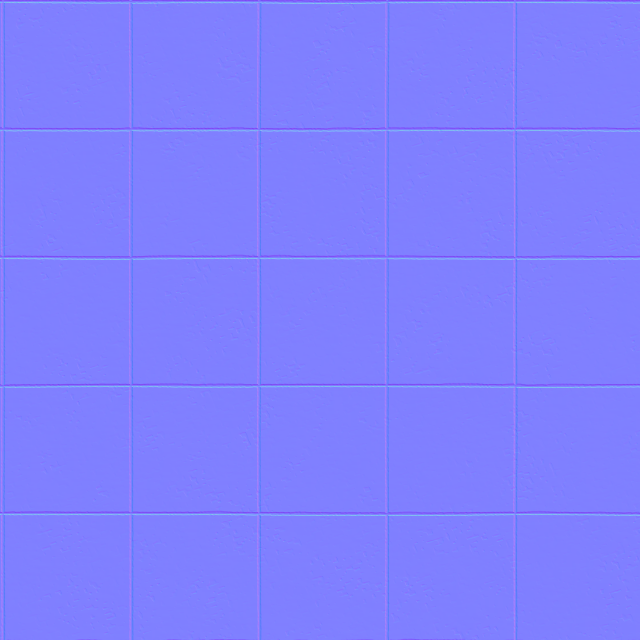
Reproduce this texture map procedurally as a three.js fragment shader.

```glsl
// Tangent-space normal map of a 5 by 5 grid of square plaster tiles.
// A height field of soft, slightly uneven grooves and faint fine pitting is
// differentiated by central differences and packed as a normal colour.
varying vec2 vUv;

const float TILES = 5.0;
const vec2 GRID_ORIGIN = vec2(0.005, -0.003);
const float SAMPLE_STEP = 0.0007;

float hash(vec2 p) {
  vec3 q = fract(p.xyx * vec3(0.1031, 0.1030, 0.0973));
  q += dot(q, q.yzx + 33.33);
  return fract((q.x + q.y) * q.z);
}

float noise(vec2 p) {
  vec2 cell = floor(p);
  vec2 f = fract(p);
  f = f * f * (3.0 - 2.0 * f);
  float low = mix(hash(cell), hash(cell + vec2(1.0, 0.0)), f.x);
  float high = mix(hash(cell + vec2(0.0, 1.0)), hash(cell + vec2(1.0, 1.0)), f.x);
  return mix(low, high, f.y);
}

// Height of the grooves at whole values of "across", in tile units.
// bevel and chipping hold the widths on the lower and upper side of the groove.
float groove(float across, float along, vec2 bevel, vec2 chipping, float depth, float seed) {
  float line = floor(across + 0.5);
  float wobble = noise(vec2(along * 1.2, line * 5.0 + seed)) - 0.5;
  float d = across - line + 0.007 * wobble;
  float side = step(0.0, d);

  // Each tile edge has its own setback, grain and occasional worn stretches.
  float row = line * 11.0 + side * 5.0 + seed;
  float setback = 0.002 * hash(vec2(row, floor(along) + 7.0));
  float grain = 0.003 * noise(vec2(along * 70.0, row));
  float worn = smoothstep(0.5, 0.95, noise(vec2(along * 6.0, row + 2.0)));
  float width = mix(bevel.x, bevel.y, side) + worn * mix(chipping.x, chipping.y, side);
  float inner = 0.001 + setback + grain;
  return -depth * (1.0 - smoothstep(inner, inner + width, abs(d)));
}

// Faint undulation and grain with small shallow pits scattered in loose patches.
float plaster(vec2 p) {
  float broad = 0.00010 * noise(p * 24.0) + 0.00003 * noise(p * vec2(50.0, 190.0));
  float grain = 0.00003 * noise(p * 140.0 + 9.0);
  vec2 slanted = vec2(p.x + 0.4 * p.y, p.y - 0.3 * p.x);
  float patches = 0.25 + smoothstep(0.45, 0.85, noise(p * 26.0 + 40.0));
  float pits = smoothstep(0.64, 0.95, noise(slanted * vec2(170.0, 230.0)));
  return broad + grain - 0.00012 * patches * pits;
}

float height(vec2 p) {
  vec2 q = (p - GRID_ORIGIN) * TILES;
  float upright = groove(q.x, q.y, vec2(0.013, 0.012), vec2(0.002), 0.00058, 3.0);
  float level = groove(q.y, q.x, vec2(0.009, 0.013), vec2(0.001, 0.008), 0.00082, 61.0);
  return min(upright, level) + plaster(p);
}

void main() {
  vec2 e = vec2(SAMPLE_STEP, 0.0);
  vec2 slope = vec2(height(vUv + e.xy) - height(vUv - e.xy),
                    height(vUv + e.yx) - height(vUv - e.yx)) / (2.0 * SAMPLE_STEP);

  // Every tile leans very slightly its own way.
  vec2 tile = floor((vUv - GRID_ORIGIN) * TILES) + 2.0;
  slope += 0.004 * (vec2(hash(tile), hash(tile + 19.0)) - 0.5);

  vec3 normal = normalize(vec3(-slope, 1.0));
  gl_FragColor = vec4(normal * 0.5 + 0.5, 1.0);
}
```
